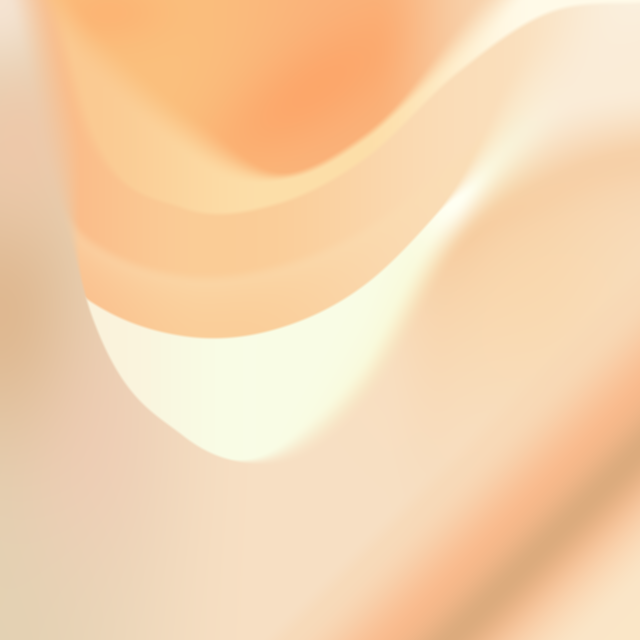
Reproduce this background procedurally as a WebGL 1 fragment shader.

```glsl
precision highp float;

uniform vec2 u_resolution;

// Cubic weight of a knot at distance t
float knotWeight(float t) {
  t = abs(t);
  if (t < 1.0) return (1.5 * t - 2.5) * t * t + 1.0;
  if (t < 2.0) return ((2.5 - 0.5 * t) * t - 4.0) * t + 2.0;
  return 0.0;
}

// Smooth height through eight evenly spaced knots
float curve(float x, vec4 left, vec4 right) {
  float sum = 0.0;
  float total = 0.0;
  for (int i = 0; i < 4; i++) {
    float t = x * 7.0 - float(i);
    float wl = knotWeight(t);
    float wr = knotWeight(t - 4.0);
    sum += wl * left[i] + wr * right[i];
    total += wl + wr;
  }
  return sum / total;
}

// Approximate signed distance above a curve
float above(vec2 p, vec4 left, vec4 right) {
  float slope = (curve(p.x + 0.005, left, right) - curve(p.x - 0.005, left, right)) / 0.01;
  return (p.y - curve(p.x, left, right)) / sqrt(1.0 + slope * slope);
}

float edge(float d, float width) {
  return smoothstep(-width, width, d);
}

float glow(vec2 p, vec2 centre, vec2 radius) {
  vec2 d = (p - centre) / radius;
  return exp(-dot(d, d));
}

// Peach backdrop with the diagonal fold at the lower right
vec3 backdrop(vec2 p, float rimDistance) {
  vec3 col = mix(vec3(0.89, 0.82, 0.70), vec3(0.97, 0.875, 0.765), smoothstep(0.0, 0.42, p.x));
  col = mix(col, vec3(0.94, 0.80, 0.71), 0.75 * glow(p, vec2(0.14, 0.32), vec2(0.13, 0.22)));
  col = mix(col, vec3(0.87, 0.71, 0.55), 0.9 * glow(p, vec2(0.0, 0.52), vec2(0.12, 0.20)));
  col = mix(col, vec3(0.94, 0.78, 0.66), 0.8 * glow(p, vec2(0.03, 0.78), vec2(0.10, 0.14)));
  col = mix(col, vec3(0.96, 0.89, 0.82), glow(p, vec2(0.0, 1.0), vec2(0.08, 0.10)));
  col = mix(col, vec3(0.98, 0.85, 0.68), 0.8 * glow(p, vec2(0.82, 0.56), vec2(0.20, 0.22)));

  float rimShade = exp(-max(-rimDistance, 0.0) / 0.07) * smoothstep(0.60, 0.75, p.x);
  col = mix(col, vec3(0.96, 0.77, 0.58), 0.8 * rimShade);

  float s = p.y - p.x;
  col = mix(col, vec3(0.97, 0.84, 0.70), 0.6 * edge(-0.43 - s, 0.025));
  col = mix(col, vec3(0.98, 0.73, 0.55), edge(-0.54 - s, 0.085));
  col = mix(col, vec3(0.98, 0.90, 0.78), edge(-0.81 - s, 0.11));
  return mix(col, vec3(0.84, 0.66, 0.48), 0.85 * exp(-pow((s + 0.705) / 0.06, 2.0)));
}

// Luminous pocket between the lower rim and the orange band
vec3 creamPocket(vec2 p, float rimDistance) {
  vec3 col = mix(vec3(0.98, 0.95, 0.86), vec3(0.975, 0.99, 0.90), smoothstep(0.15, 0.38, p.x));
  float yellowRim = exp(-max(rimDistance, 0.0) / 0.035) * smoothstep(0.40, 0.60, p.x);
  col = mix(col, vec3(0.98, 0.95, 0.76), 0.75 * yellowRim);
  col = mix(col, vec3(1.0, 1.0, 0.95), glow(p, vec2(0.71, 0.69), vec2(0.06, 0.08)));
  return mix(col, vec3(0.98, 0.925, 0.845), smoothstep(0.74, 0.90, p.x));
}

// Broad band with a faint inner fold
vec3 orangeBand(vec2 p) {
  float fold = above(p, vec4(0.76, 0.62, 0.567, 0.58), vec4(0.64, 0.75, 0.87, 0.93));
  vec3 col = mix(vec3(0.98, 0.73, 0.53), vec3(0.98, 0.80, 0.59), smoothstep(0.06, 0.32, p.x));
  col = mix(col, vec3(0.98, 0.87, 0.73), smoothstep(0.36, 0.78, p.x));
  col = mix(col, vec3(0.98, 0.94, 0.87), smoothstep(0.76, 1.0, p.x));
  float paleFold = exp(-max(-fold, 0.0) / 0.05) * edge(-fold, 0.012);
  return mix(col, vec3(0.98, 0.87, 0.70), 0.55 * paleFold * (1.0 - smoothstep(0.7, 0.9, p.x)));
}

// Pale ribbon brightening towards the upper right
vec3 paleRibbon(vec2 p) {
  vec3 col = mix(vec3(0.98, 0.79, 0.57), vec3(0.99, 0.87, 0.66), smoothstep(0.12, 0.42, p.x));
  return mix(col, vec3(1.0, 0.98, 0.91), smoothstep(0.56, 0.84, p.x));
}

// Saturated orange hollow at the top
vec3 topHollow(vec2 p) {
  vec3 col = mix(vec3(0.98, 0.75, 0.49), vec3(0.98, 0.70, 0.48), smoothstep(0.25, 0.55, p.x));
  vec2 q = p - vec2(0.49, 0.86);
  vec2 turned = vec2(q.x * 0.82 + q.y * 0.57, q.y * 0.82 - q.x * 0.57);
  col = mix(col, vec3(0.99, 0.64, 0.40), 0.8 * glow(turned, vec2(0.0), vec2(0.19, 0.07)));
  col = mix(col, vec3(0.99, 0.69, 0.44), 0.7 * glow(p, vec2(0.17, 0.98), vec2(0.09, 0.05)));
  return mix(col, vec3(0.97, 0.82, 0.67), smoothstep(0.58, 0.76, p.x));
}

void main() {
  vec2 p = gl_FragCoord.xy / u_resolution;

  float rim = above(p, vec4(1.1, 0.505, 0.318, 0.281), vec4(0.386, 0.623, 0.722, 0.766));
  float band = above(p, vec4(0.66, 0.528, 0.475, 0.485), vec4(0.556, 0.702, 0.88, 0.97));
  float ribbon = above(p, vec4(1.25, 0.785, 0.675, 0.68), vec4(0.753, 0.886, 0.98, 0.996));
  float hollow = above(p, vec4(1.08, 0.925, 0.798, 0.724), vec4(0.787, 0.93, 1.08, 1.2));

  // Each rim softens where it turns away from the light
  float rimSoft = 0.003 + 0.024 * smoothstep(0.36, 0.50, p.x) + 0.045 * smoothstep(0.70, 0.86, p.x);
  rimSoft += 0.035 * smoothstep(0.55, 0.80, p.y) * (1.0 - smoothstep(0.12, 0.25, p.x));
  float bandSoft = 0.003 + 0.06 * smoothstep(0.68, 0.85, p.x);
  float ribbonSoft = 0.005 + 0.012 * (1.0 - smoothstep(0.10, 0.22, p.x));
  float hollowSoft = 0.007 + 0.025 * (1.0 - smoothstep(0.32, 0.46, p.x));
  hollowSoft += 0.025 * smoothstep(0.60, 0.78, p.x);

  // Layers from back to front
  float inside = edge(rim - 0.4 * rimSoft, rimSoft);
  vec3 fill = mix(creamPocket(p, rim), orangeBand(p), edge(band, bandSoft));
  fill = mix(fill, paleRibbon(p), edge(ribbon, ribbonSoft));
  fill = mix(fill, topHollow(p), edge(hollow, hollowSoft));
  gl_FragColor = vec4(mix(backdrop(p, rim), fill, inside), 1.0);
}
```
